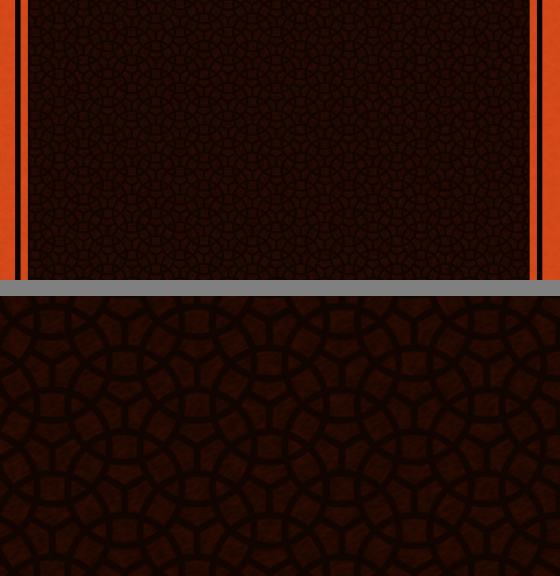
Top: the whole. Bottom: its middle third, enlarged.
Give the GLSL for this pattern, as a Shadertoy shader.

```glsl
// Dark panel of interlaced rings on a hexagonal lattice, framed by orange side bands.
#define PITCH 0.0995
#define RING_RADIUS 0.683
#define LINE_HALF 0.0043
#define LATTICE_ORIGIN vec2(1.0737, 0.487)
#define PANEL_CENTER 0.9955
#define PANEL_HALF 0.896
#define STRIPE_INNER 0.922
#define STRIPE_OUTER 0.9414
#define LINE_COLOR vec3(0.068, 0.019, 0.002)
#define FILL_DARK vec3(0.103, 0.028, 0.002)
#define FILL_LIGHT vec3(0.170, 0.045, 0.004)
#define ORANGE vec3(0.835, 0.285, 0.098)

const float SIXTH_TURN = 1.0471976;

vec2 hash2(vec2 p) {
    vec2 k = vec2(dot(p, vec2(127.1, 311.7)), dot(p, vec2(269.5, 183.3)));
    return fract(sin(k) * 43758.55);
}

// Distance to the nearest scattered point, about 0 to 1
float cellular(vec2 p) {
    vec2 cell = floor(p), f = fract(p);
    float nearest = 2.0;
    for (int y = -1; y <= 1; y++) {
        for (int x = -1; x <= 1; x++) {
            vec2 offset = vec2(x, y);
            vec2 d = offset + hash2(cell + offset) - f;
            nearest = min(nearest, dot(d, d));
        }
    }
    return sqrt(nearest);
}

// Offset from the nearest lattice point
vec2 hexFold(vec2 p) {
    vec2 period = vec2(sqrt(3.0), 1.0);
    vec2 a = mod(p + 0.5 * period, period) - 0.5 * period;
    vec2 b = mod(p, period) - 0.5 * period;
    return dot(a, a) < dot(b, b) ? a : b;
}

float segmentDistance(vec2 p, vec2 end) {
    return length(p - end * clamp(dot(p, end) / dot(end, end), 0.0, 1.0));
}

// Distance to the rings and three-armed spokes, in lattice units
float latticeDistance(vec2 p) {
    vec2 q = hexFold(p);
    float d = abs(length(q) - RING_RADIUS);
    for (int i = 0; i < 6; i++) {
        float angle = (float(i) + 0.5) * SIXTH_TURN;
        vec2 direction = vec2(cos(angle), sin(angle));
        d = min(d, abs(length(q - direction) - RING_RADIUS));
        if (i % 2 == 0) d = min(d, segmentDistance(q, direction * (1.0 - RING_RADIUS)));
    }
    return d;
}

vec3 panelColor(vec2 uv, float pixel) {
    vec2 p = (uv - LATTICE_ORIGIN) / PITCH;
    float d = latticeDistance(p) * PITCH;

    // Slanted scratches over a broader mottling
    vec2 slanted = vec2(uv.x + uv.y, uv.y - 0.6 * uv.x);
    float scratches = cellular(slanted * vec2(65.0, 170.0));
    float mottle = cellular(uv * 42.0 + 7.0);
    float tone = clamp(0.85 * scratches + 0.55 * mottle - 0.17, 0.0, 1.0);
    vec3 fill = mix(FILL_DARK, FILL_LIGHT, tone);

    float soft = max(0.75 * pixel, 0.0014);
    float line = 1.0 - smoothstep(LINE_HALF - soft, LINE_HALF + soft, d);
    vec3 ink = LINE_COLOR * (0.9 + 0.2 * mottle);
    return mix(fill, ink, line);
}

vec3 bandColor(vec2 uv) {
    float grain = cellular(uv * 130.0) - 0.5;
    float stain = cellular(uv * vec2(24.0, 34.0)) - 0.5;
    return ORANGE * (1.0 + 0.055 * grain + 0.05 * stain);
}

void mainImage(out vec4 fragColor, in vec2 fragCoord) {
    vec2 uv = fragCoord / iResolution.y;
    float pixel = 1.0 / iResolution.y;
    float side = abs(uv.x - PANEL_CENTER);
    float soft = 0.6 * pixel;

    // Panel, darkened where it meets the bands
    float edge = smoothstep(PANEL_HALF - 0.007, PANEL_HALF, side);
    vec3 panel = panelColor(uv, pixel) * (1.0 - 0.45 * edge);
    vec3 color = mix(panel, bandColor(uv), smoothstep(-soft, soft, side - PANEL_HALF));

    // Black stripe within each band
    float stripe = smoothstep(-soft, soft, side - STRIPE_INNER)
                 * smoothstep(-soft, soft, STRIPE_OUTER - side);
    color = mix(color, 0.6 * LINE_COLOR, stripe);
    fragColor = vec4(color, 1.0);
}
```
